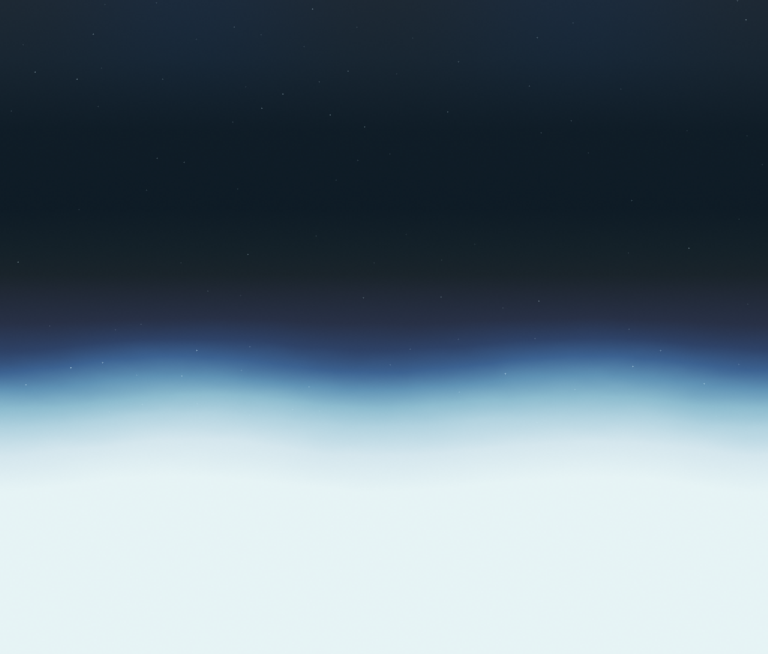
Reproduce this background procedurally as a Shadertoy shader.

```glsl
#define WAVE_HEIGHT 0.011
#define WAVE_COUNT 2.0
#define MIST_AMOUNT 0.016
#define STAR_COLUMNS 18.0
#define STAR_DENSITY 0.55
#define STAR_RADIUS 0.0011
#define STAR_GLOW 0.42
#define SKY_TINT vec3(-0.006, 0.008, 0.030)

const float TAU = 6.28319;
const int STOPS = 15;

// Depth below the top edge of each colour stop
const float depths[STOPS] = float[STOPS](
    0.0, 0.09, 0.20, 0.32, 0.38, 0.42, 0.445, 0.49,
    0.525, 0.555, 0.585, 0.615, 0.645, 0.685, 0.74);

const vec3 colours[STOPS] = vec3[STOPS](
    vec3(0.115, 0.160, 0.205), vec3(0.095, 0.148, 0.195),
    vec3(0.060, 0.112, 0.153), vec3(0.056, 0.108, 0.148),
    vec3(0.078, 0.129, 0.160), vec3(0.100, 0.140, 0.168),
    vec3(0.125, 0.158, 0.208), vec3(0.155, 0.190, 0.275),
    vec3(0.180, 0.260, 0.405), vec3(0.235, 0.385, 0.570),
    vec3(0.375, 0.575, 0.710), vec3(0.550, 0.735, 0.810),
    vec3(0.695, 0.825, 0.875), vec3(0.835, 0.905, 0.932),
    vec3(0.902, 0.955, 0.961));

float hash(vec2 p) {
    vec3 q = fract(p.xyx * 0.1031);
    q += dot(q, q.yzx + 33.33);
    return fract((q.x + q.y) * q.z);
}

float noise(vec2 p) {
    vec2 cell = floor(p), f = fract(p);
    f = f * f * (3.0 - 2.0 * f);
    return mix(mix(hash(cell), hash(cell + vec2(1, 0)), f.x),
               mix(hash(cell + vec2(0, 1)), hash(cell + vec2(1, 1)), f.x), f.y);
}

float fbm(vec2 p) {
    float sum = 0.0, weight = 0.5;
    for (int i = 0; i < 4; i++) {
        sum += weight * noise(p);
        p = p * 2.03 + 17.1;
        weight *= 0.5;
    }
    return sum;
}

vec3 skyGradient(float depth) {
    vec3 colour = colours[0];
    for (int i = 1; i < STOPS; i++) {
        float t = clamp((depth - depths[i - 1]) / (depths[i] - depths[i - 1]), 0.0, 1.0);
        colour = mix(colour, colours[i], t);
    }
    return colour;
}

// One jittered star per occupied cell; p is in canvas widths
float stars(vec2 p, float pixel) {
    vec2 cell = floor(p * STAR_COLUMNS);
    vec2 jitter = 0.1 + 0.8 * vec2(hash(cell + 7.3), hash(cell + 41.7));
    float dist = length(p - (cell + jitter) / STAR_COLUMNS);
    float present = step(hash(cell + 3.1), STAR_DENSITY);
    float level = hash(cell + 91.9);
    float disc = 1.0 - smoothstep(STAR_RADIUS - 0.5 * pixel, STAR_RADIUS + 0.5 * pixel, dist);
    return disc * present * mix(0.25, 1.0, level * level);
}

void mainImage(out vec4 fragColor, in vec2 fragCoord) {
    vec2 uv = fragCoord / iResolution.xy;
    vec2 p = fragCoord / iResolution.x;
    float depth = 1.0 - uv.y;

    // Undulating horizon with soft mist
    float horizon = smoothstep(0.44, 0.56, depth);
    float wave = WAVE_HEIGHT * cos(TAU * WAVE_COUNT * uv.x);
    float mist = MIST_AMOUNT * (fbm(p * vec2(7.0, 16.0)) - 0.47);
    vec3 colour = skyGradient(depth - horizon * (wave + mist));

    // Two broad blue patches at the top
    float patches = 0.5 - 0.5 * cos(TAU * WAVE_COUNT * uv.x);
    colour += SKY_TINT * patches * (1.0 - smoothstep(0.0, 0.22, depth));

    // Faint stars, vanishing into the haze
    float visible = 1.0 - smoothstep(0.60, 0.68, depth);
    float glow = STAR_GLOW * mix(0.5, 1.0, smoothstep(0.44, 0.58, depth));
    colour = mix(colour, vec3(0.80, 0.91, 0.95), stars(p, 1.0 / iResolution.x) * visible * glow);

    // Fine grain against banding
    colour += (hash(floor(p * 512.0)) - 0.5) / 255.0;
    fragColor = vec4(colour, 1.0);
}
```
